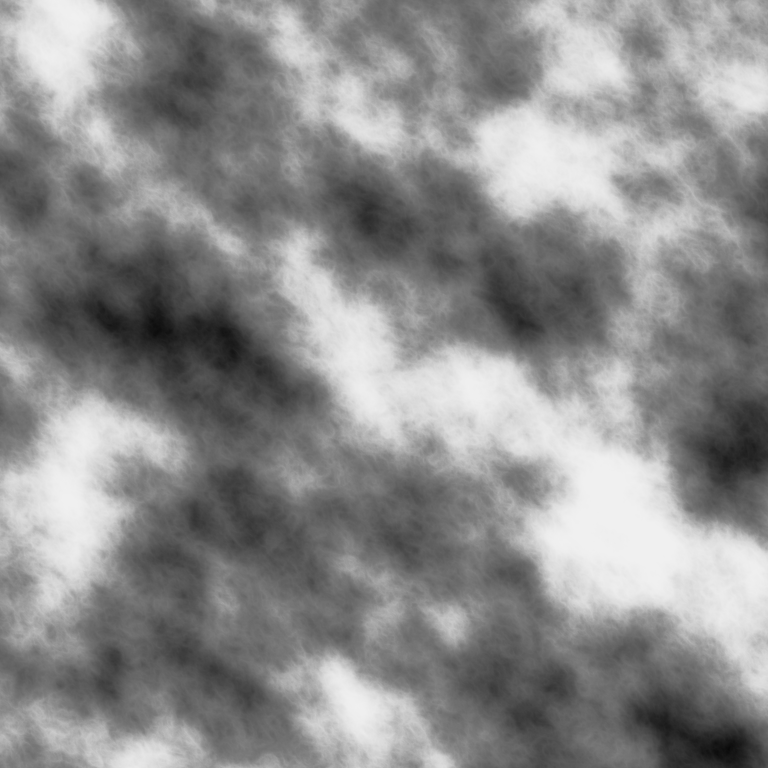
Reproduce this texture procedurally as a Shadertoy shader.

```glsl
// Soft grey clouds: rotated octaves of gradient noise, drawn out a little
// along the falling diagonal. The finest octaves are folded into faint veins;
// a tone curve flattens the bright areas into smooth plateaus.

#define CLOUD_SCALE 3.5
#define OCTAVES 7
#define GAIN 0.55
#define STRETCH 1.16
#define VEIN_SHARE 0.65
#define SPREAD 0.252
#define DENSITY_SHIFT -0.06
#define MID_GREY 0.51
#define DARK_SLOPE 0.148
#define BRIGHT_LIFT 0.17
#define WHITE_LEVEL 0.94

float hash(vec2 cell) {
    vec3 q = fract(cell.xyx * vec3(0.1031, 0.1030, 0.0973));
    q += dot(q, q.yzx + 33.33);
    return fract((q.x + q.y) * q.z);
}

// Slope of a randomly turned unit gradient at one lattice corner
float corner(vec2 cell, vec2 offset) {
    float angle = 6.28318 * hash(cell);
    return dot(vec2(cos(angle), sin(angle)), offset);
}

float gradientNoise(vec2 p) {
    vec2 cell = floor(p);
    vec2 f = p - cell;
    vec2 blend = f * f * f * (f * (f * 6.0 - 15.0) + 10.0);
    vec2 e = vec2(0.0, 1.0);
    float low = mix(corner(cell, f), corner(cell + e.yx, f - e.yx), blend.x);
    float high = mix(corner(cell + e, f - e), corner(cell + 1.0, f - 1.0), blend.x);
    return mix(low, high, blend.y);
}

float clouds(vec2 p) {
    const mat2 turn = mat2(0.8, 0.6, -0.6, 0.8);
    float sum = 0.0;
    float weight = 1.0;
    for (int i = 0; i < OCTAVES; i++) {
        float n = gradientNoise(p);
        // Creases of the folded noise become thin light filaments
        float vein = 2.0 * (0.17 - abs(n));
        sum += weight * (i > 3 ? mix(n, vein, VEIN_SHARE) : n);
        weight *= GAIN;
        p = turn * p * 2.03 + vec2(17.3, 41.7);
    }
    return sum;
}

float softMin(float a, float b, float width) {
    float h = max(width - abs(a - b), 0.0) / width;
    return min(a, b) - 0.25 * h * h * width;
}

// Maps density, in standard deviations, to grey
float cloudTone(float density) {
    float grey = MID_GREY + DARK_SLOPE * density;
    grey += BRIGHT_LIFT * smoothstep(-0.3, 1.2, density);
    return softMin(grey, WHITE_LEVEL, 0.1);
}

void mainImage(out vec4 fragColor, in vec2 fragCoord) {
    vec2 uv = fragCoord / iResolution.y;

    // Axes along and across the falling diagonal
    vec2 diagonal = vec2(uv.x - uv.y, uv.x + uv.y) * 0.7071;
    vec2 p = CLOUD_SCALE * diagonal * vec2(1.0 / STRETCH, STRETCH) + vec2(23.6, 8.3);
    float density = clouds(p) / SPREAD + DENSITY_SHIFT;

    fragColor = vec4(vec3(clamp(cloudTone(density), 0.0, 1.0)), 1.0);
}
```
